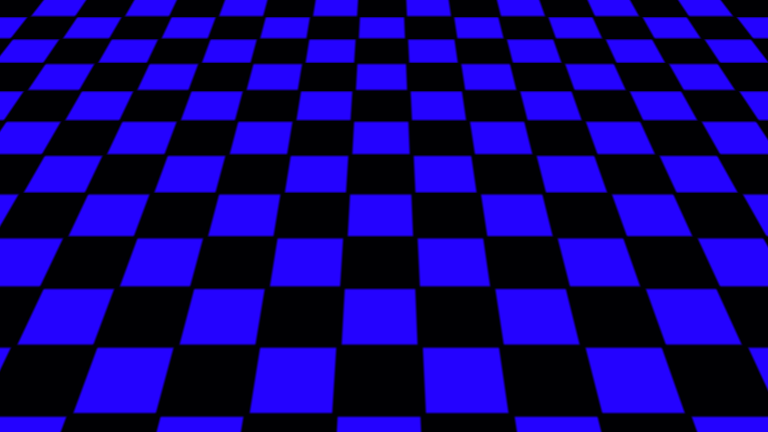
Reproduce this pattern procedurally as a Shadertoy shader.

```glsl
// A blue and black checkered floor seen in perspective, running up the canvas.
// Each point is projected onto the floor by its depth below the horizon; the
// alternate cells are then filled with slightly inset, soft-edged tiles.

#define HORIZON 2.0115        // horizon height, in canvas heights
#define CELL_WIDTH 0.1037     // cell width per unit of depth
#define ROW_SCALE 22.46       // rows per unit of inverse depth
#define ROW_OFFSET 21.39      // phase of the rows
#define AXIS_TOP -0.0042      // sideways shift of the middle column at the top
#define AXIS_SLANT 0.0075     // lean of the middle column
#define TILE_HALF vec2(0.468, 0.475)  // half tile size, in cells
#define SOFTNESS 0.0042       // half width of the blurred edge
#define TILE_COLOR vec3(0.14, 0.006, 1.0)
#define GAP_COLOR vec3(0.0, 0.0, 0.012)

// Floor coordinates in cells; the integer parts are column and row.
vec2 projectToFloor(vec2 p, float depth)
{
    float axis = AXIS_TOP - AXIS_SLANT * (1.0 - p.y);
    float column = (p.x - axis) / (CELL_WIDTH * depth) + 0.5;
    float row = ROW_OFFSET - ROW_SCALE / depth;
    return vec2(column, row);
}

// Coverage of the tile within its cell, with edges of even width on the canvas.
float tileMask(vec2 cellPos, vec2 cellSize)
{
    float soft = max(SOFTNESS, 0.7 / iResolution.y);
    vec2 inside = (TILE_HALF - abs(cellPos - 0.5)) * cellSize;
    vec2 cover = smoothstep(-soft, soft, inside);
    return cover.x * cover.y;
}

void mainImage(out vec4 fragColor, in vec2 fragCoord)
{
    // Canvas heights, centred sideways, with y rising from the lower edge
    vec2 p = vec2(fragCoord.x - 0.5 * iResolution.x, fragCoord.y) / iResolution.y;
    float depth = HORIZON - p.y;

    // Perspective grid and the size of a cell on the canvas
    vec2 grid = projectToFloor(p, depth);
    vec2 cell = floor(grid);
    vec2 cellSize = vec2(CELL_WIDTH * depth, depth * depth / ROW_SCALE);

    // Fill every other cell
    float filled = 1.0 - mod(cell.x + cell.y, 2.0);
    float mask = filled * tileMask(grid - cell, cellSize);
    fragColor = vec4(mix(GAP_COLOR, TILE_COLOR, mask), 1.0);
}
```
